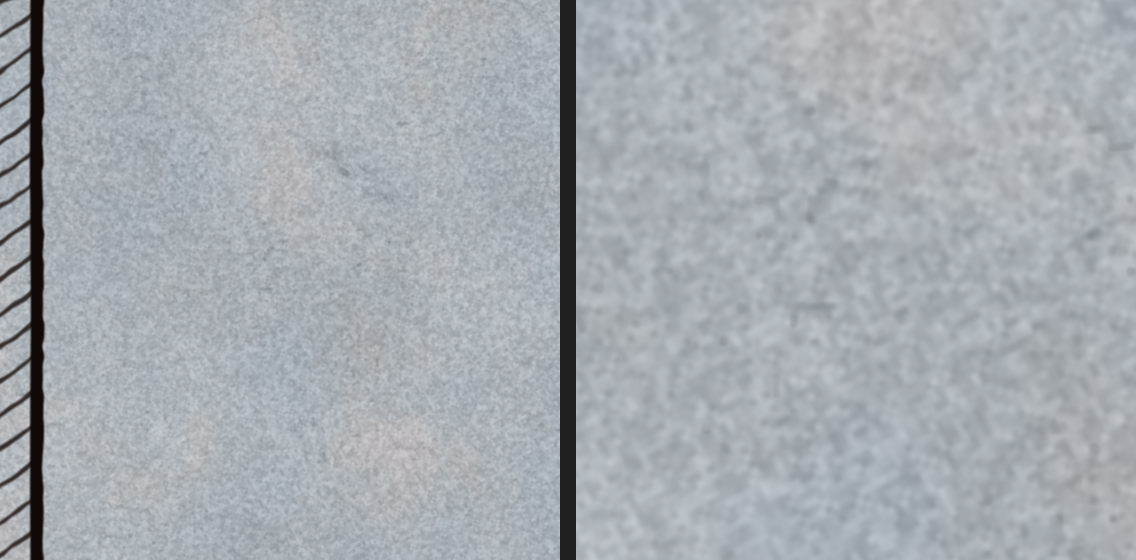
Left, the full canvas; right, a detail of the centre.
This texture is drawn by a Shadertoy shader. Its source:

```glsl
// Speckled blue-grey paper with a dark inked rule near the left edge and slanted
// hatching in the margin beside it. Layered value noise makes the grain, blotches
// and a faint diagonal smudge; distances to curves make the ink.
#define GRAIN_SCALE 125.0
#define GRAIN_CONTRAST 0.135
#define BLOTCH_CONTRAST 0.075
#define RULE_X 0.0655
#define RULE_HALF_WIDTH 0.0115
#define HATCH_PERIOD 0.0618
#define HATCH_RISE 0.047
#define HATCH_HALF_WIDTH 0.0036
#define INK_SOFTNESS 0.0032
#define SMUDGE_CENTER vec2(0.645, 0.688)
#define SMUDGE_SIZE vec2(0.085, 0.026)
#define SMUDGE_DARKNESS 0.17

const vec3 PAPER = vec3(0.674, 0.699, 0.718);
const vec3 WARM_TINT = vec3(0.035, 0.004, -0.008);
const vec3 COOL_TINT = vec3(-0.012, -0.005, 0.010);
const vec3 RULE_INK = vec3(0.065, 0.035, 0.03);
const vec3 HATCH_INK = vec3(0.16, 0.135, 0.13);

float hash(vec2 p) {
    vec3 q = fract(vec3(p.xyx) * 0.1031);
    q += dot(q, q.yzx + 33.33);
    return fract((q.x + q.y) * q.z);
}

float valueNoise(vec2 p) {
    vec2 cell = floor(p);
    vec2 f = fract(p);
    f = f * f * (3.0 - 2.0 * f);
    float low = mix(hash(cell), hash(cell + vec2(1.0, 0.0)), f.x);
    float high = mix(hash(cell + vec2(0.0, 1.0)), hash(cell + vec2(1.0, 1.0)), f.x);
    return mix(low, high, f.y);
}

vec2 rotate(vec2 p, float angle) {
    float c = cos(angle);
    float s = sin(angle);
    return vec2(c * p.x + s * p.y, c * p.y - s * p.x);
}

// Sum of octaves centred on zero.
float fbm(vec2 p) {
    float sum = 0.0;
    float weight = 0.5;
    for (int i = 0; i < 4; i++) {
        sum += weight * (valueNoise(p) - 0.5);
        p = rotate(p, 0.6) * 2.03 + 17.3;
        weight *= 0.55;
    }
    return sum;
}

// Coverage of a soft-edged stroke at a given distance from its axis.
float stroke(float dist, float halfWidth) {
    return 1.0 - smoothstep(-INK_SOFTNESS, INK_SOFTNESS, dist - halfWidth);
}

vec3 paper(vec2 uv) {
    // Fine grain, with extra weight on the darkest specks
    float grain = 0.6 * (valueNoise(uv * GRAIN_SCALE + 40.0) - 0.5)
                + 0.7 * (valueNoise(rotate(uv, 0.5) * GRAIN_SCALE * 1.75 + 300.0) - 0.5);
    float blotch = fbm(uv * 4.5 + 11.0);
    float speck = smoothstep(0.76, 1.0, valueNoise(uv * 95.0 + 150.0));
    speck *= smoothstep(0.45, 0.75, valueNoise(uv * 9.0 + 63.0));
    vec3 color = PAPER + grain * GRAIN_CONTRAST + blotch * BLOTCH_CONTRAST - 0.07 * speck;

    // Warm and cool clouds
    float warmth = fbm(uv * 6.0 + 71.0) + 0.5 * blotch;
    color += WARM_TINT * smoothstep(0.04, 0.32, warmth);
    color += COOL_TINT * smoothstep(0.04, 0.32, -warmth);

    // Diagonal smudge broken into streaks
    vec2 along = rotate(uv - SMUDGE_CENTER, -0.56);
    vec2 falloff = along / SMUDGE_SIZE;
    float streaks = smoothstep(0.42, 0.9, valueNoise(along * vec2(32.0, 85.0) + 25.0));
    return color - SMUDGE_DARKNESS * streaks * exp(-dot(falloff, falloff));
}

float hatching(vec2 uv) {
    float across = uv.x / RULE_X;
    float rise = HATCH_RISE * across * (0.86 + 0.14 * across);
    float wobble = 0.005 * (valueNoise(uv * vec2(45.0, 30.0) + 5.0) - 0.5);
    float phase = (uv.y - rise + wobble - 0.008) / HATCH_PERIOD + 0.5;
    float jitter = 0.16 * (hash(vec2(floor(phase) + 30.0, 7.0)) - 0.5);
    float dist = abs(fract(phase) - 0.5 + jitter) * HATCH_PERIOD * 0.78;
    float pressure = 0.7 + 0.6 * valueNoise(uv * vec2(60.0, 50.0) + 90.0);
    return stroke(dist, HATCH_HALF_WIDTH * pressure) * step(uv.x, RULE_X);
}

float rule(vec2 uv) {
    float ragged = 0.004 * (valueNoise(vec2(uv.y * 55.0, 3.0)) - 0.5);
    float sway = 0.002 * (valueNoise(vec2(uv.y * 7.0, 9.0)) - 0.5);
    float offset = uv.x - RULE_X - sway;
    return stroke(abs(offset), RULE_HALF_WIDTH + ragged * step(0.0, offset));
}

void mainImage(out vec4 fragColor, in vec2 fragCoord) {
    vec2 uv = fragCoord / iResolution.y;
    vec3 color = paper(uv);
    color = mix(color, HATCH_INK, 0.92 * hatching(uv));
    color = mix(color, RULE_INK, rule(uv));
    fragColor = vec4(clamp(color, 0.0, 1.0), 1.0);
}
```
